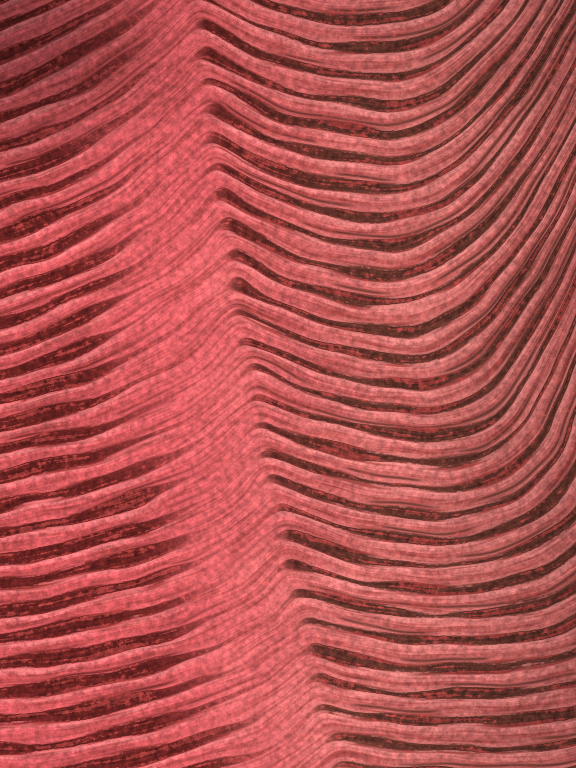
Reproduce this texture procedurally as a Shadertoy shader.

```glsl
const float STRIPES = 27.0;          // grooves per canvas height
const float STRIPE_SHIFT = 0.08;
const float CREST_ROUND = 0.013;     // radius of the fold
const float WARP = 0.010;            // hand-made wobble of the ridges
const float EDGE = 0.025;            // softness of groove edges
const vec3 ROSE = vec3(0.91, 0.39, 0.41);
const vec3 DUSTY = vec3(0.86, 0.47, 0.45);
const vec3 PALE = vec3(0.95, 0.59, 0.57);
const vec3 SHADE = vec3(0.60, 0.23, 0.22);
const vec3 WINE = vec3(0.39, 0.13, 0.12);
const vec3 UMBER = vec3(0.36, 0.19, 0.155);

vec2 hashGradient(vec2 cell) {
    vec3 q = fract(cell.xyx * vec3(0.1031, 0.1030, 0.0973));
    q += dot(q, q.yzx + 33.33);
    float angle = 6.2832 * fract((q.x + q.y) * q.z);
    return vec2(cos(angle), sin(angle));
}

// Gradient noise, roughly -0.7 to 0.7
float noise(vec2 p) {
    vec2 i = floor(p), f = p - i;
    vec2 u = f * f * f * (f * (f * 6.0 - 15.0) + 10.0);
    vec2 e = vec2(0.0, 1.0);
    float low = mix(dot(hashGradient(i), f),
                    dot(hashGradient(i + e.yx), f - e.yx), u.x);
    float high = mix(dot(hashGradient(i + e.xy), f - e.xy),
                     dot(hashGradient(i + e.yy), f - e.yy), u.x);
    return mix(low, high, u.y);
}

float fbm(vec2 p) {
    float sum = 0.0, gain = 0.6;
    for (int i = 0; i < 4; i++) {
        sum += gain * noise(p);
        p = mat2(1.6, 1.2, -1.2, 1.6) * p + 7.1;
        gain *= 0.65;
    }
    return sum;
}

// Signed horizontal distance from the leaning fold line
float crestOffset(vec2 p) {
    float crest = 0.44 - 0.25 * p.y + 0.065 * p.y * p.y;
    return p.x - crest - 0.012 * noise(vec2(p.y * 14.0, 3.7));
}

// Level value whose contours are the bent ridges
float ridgeLevel(vec2 p, float offset) {
    float bend = sqrt(offset * offset + CREST_ROUND * CREST_ROUND);
    float left = 0.5 * (bend - offset);
    float right = 0.5 * (bend + offset);
    float leftDrop = mix(0.10, 0.30, smoothstep(0.0, 0.8, p.y)) * left
                   + 0.095 * (1.0 - exp(-left / 0.11));
    float rightDrop = mix(0.035, 0.085, smoothstep(0.0, 0.6, p.y))
                    * (1.0 - exp(-right / 0.09));
    float sweep = max(p.x - mix(0.56, 0.49, smoothstep(0.2, 0.8, p.y)), 0.0);
    float rise = mix(0.6, 3.7, smoothstep(0.05, 0.6, p.y)) * sweep * sweep;
    return p.y + leftDrop + rightDrop - rise
         + WARP * (noise(p * 6.0) + 0.6 * noise(p * vec2(13.0, 19.0)));
}

void mainImage(out vec4 fragColor, in vec2 fragCoord) {
    vec2 p = fragCoord / iResolution.y;
    float offset = crestOffset(p);
    float level = ridgeLevel(p, offset);
    float phase = level * STRIPES + STRIPE_SHIFT;
    float stripe = floor(phase);
    float across = phase - stripe - 0.5;
    float soft = EDGE + 0.5 * fwidth(phase);

    // Regions: left flank, smooth slope, right flank, far-right sweep
    float rightSide = smoothstep(-0.02, 0.03, offset);
    float leftStart = mix(0.06, 0.02, smoothstep(0.6, 1.0, p.y));
    float leftGrooves = smoothstep(leftStart, 0.22, -offset + 0.06 * noise(p * 9.0));
    float rightGrooves = smoothstep(-0.02, 0.015, offset);
    float presence = max(leftGrooves, rightGrooves);
    float sweepZone = smoothstep(0.52, 0.70, p.x) * smoothstep(0.25, 0.65, p.y);

    // Streaks run along the ridges; grain covers everything
    float streak = noise(vec2(p.x * 10.0, level * 150.0));
    float fineStreak = noise(vec2(p.x * 24.0 + 5.0, level * 330.0));
    float grain = fbm(p * 110.0);
    float blotch = fbm(p * 7.0 + 11.0);

    // Main grooves with uneven width and ragged edges
    float unevenness = noise(vec2(p.x * 8.0, stripe * 5.37 + 0.4));
    float width = mix(0.23, 0.17, rightSide) + 0.24 * unevenness
                + 0.13 * streak + 0.10 * grain + 0.06 * fineStreak - 0.04 * sweepZone;
    width *= mix(0.2, 1.0, presence);
    float groove = 1.0 - smoothstep(width - soft, width + soft, abs(across));
    groove *= mix(0.25, 1.0, presence);

    // Thin cracks beside some grooves
    float crackPath = across - 0.32 - 0.14 * noise(vec2(p.x * 10.0, stripe * 3.1));
    float crackWidth = 0.045 + 0.08 * grain + 0.03 * sweepZone;
    float crack = 1.0 - smoothstep(crackWidth - soft, crackWidth + soft, abs(crackPath));
    crack *= smoothstep(0.0, 0.15, noise(vec2(p.x * 7.0 + 4.0, stripe * 2.7 + 0.5))
                                   + 0.15 * sweepZone);
    crack *= mix(0.3, 0.8, presence);

    // Ridge surface
    vec3 body = mix(ROSE, DUSTY, smoothstep(0.2, 0.55, p.x + 0.12 * blotch));
    float lip = 1.0 - smoothstep(0.0, 0.14, abs(across + width + 0.10));
    body = mix(body, PALE, lip * presence * 0.5);
    float underside = smoothstep(0.1, 0.45, across) * presence;
    body = mix(body, SHADE, 0.30 * underside);
    body = mix(body, SHADE, clamp(0.12 + 0.75 * streak + 0.6 * fineStreak, 0.0, 0.65));
    body *= 1.0 + 0.38 * grain + 0.14 * blotch;

    // Groove floor, with pigment scraped over it
    vec3 floorColor = mix(WINE, UMBER, smoothstep(0.22, 0.48, p.x));
    float scraped = smoothstep(0.08, 0.32, streak + 0.5 * grain + 0.4 * fineStreak);
    floorColor = mix(floorColor, SHADE, 0.8 * scraped);
    floorColor *= 1.0 + 0.6 * grain + 0.3 * fineStreak;

    vec3 color = mix(body, floorColor, clamp(max(groove, crack), 0.0, 1.0) * 0.95);

    // Glow on the smooth slope, falloff towards the corners
    float slope = exp(-pow((offset + 0.06) / 0.10, 2.0));
    color += vec3(0.03, 0.02, 0.02) * slope * smoothstep(1.0, 0.5, p.y);
    color *= 1.0 - 0.30 * smoothstep(0.30, 0.0, length(p - vec2(0.0, 0.96)));
    color *= 1.0 - 0.15 * smoothstep(0.5, 0.78, p.x) - 0.08 * smoothstep(0.75, 1.0, p.y);
    fragColor = vec4(clamp(color, 0.0, 1.0), 1.0);
}
```
